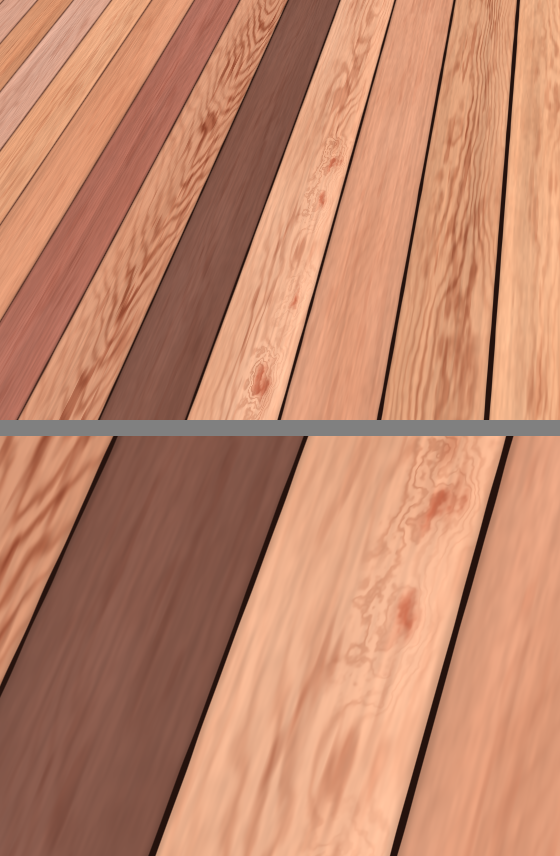
Top: the whole. Bottom: its middle third, enlarged.
Give the GLSL for this texture, as a WebGL 2 fragment shader.

```glsl
#version 300 es
precision highp float;
// Cedar deck boards running toward a vanishing point above the canvas.
// Each pixel is projected to board space (across, along); every board then gets
// its own tint, streaks, ring figure and flecks, with dark seams between boards.
uniform vec2 u_resolution;
out vec4 fragColor;

const float TAU = 6.2831853;
const vec2 VANISH = vec2(1.3455, 1.46);  // x, and height above the top edge
const vec3 SEAM_NEAR = vec3(0.14, 0.07, 0.05);
const vec3 SEAM_FAR = vec3(0.38, 0.22, 0.17);
const vec3 RING_TINT = vec3(0.76, 0.60, 0.53);
const vec3 FLECK_TINT = vec3(0.80, 0.64, 0.58);
const vec3 KNOT_TINT = vec3(0.84, 0.62, 0.56);

// Board tints from right to left
const vec3 TINTS[13] = vec3[13](
  vec3(0.93, 0.69, 0.53), vec3(0.89, 0.65, 0.50), vec3(0.88, 0.62, 0.49),
  vec3(0.95, 0.71, 0.57), vec3(0.51, 0.335, 0.28), vec3(0.84, 0.59, 0.46),
  vec3(0.71, 0.44, 0.37), vec3(0.86, 0.59, 0.45), vec3(0.92, 0.66, 0.50),
  vec3(0.87, 0.66, 0.57), vec3(0.85, 0.59, 0.44), vec3(0.85, 0.64, 0.55),
  vec3(0.84, 0.61, 0.50));

// Ring figure per board: strength, and amount of pointed arches
const vec2 FIGURES[13] = vec2[13](
  vec2(0.32, 0.3), vec2(0.62, 0.0), vec2(0.10, 0.0), vec2(0.42, 0.0),
  vec2(0.15, 0.0), vec2(0.80, 0.8), vec2(0.15, 0.0), vec2(0.10, 0.0),
  vec2(0.22, 0.0), vec2(0.20, 0.0), vec2(0.15, 0.0), vec2(0.15, 0.0),
  vec2(0.10, 0.0));

float hash(vec2 p) {
  vec3 q = fract(vec3(p.xyx) * 0.1031);
  q += dot(q, q.yzx + 33.33);
  return fract((q.x + q.y) * q.z);
}

float noise(vec2 p) {
  vec2 i = floor(p), f = fract(p);
  f = f * f * (3.0 - 2.0 * f);
  return mix(mix(hash(i), hash(i + vec2(1, 0)), f.x),
             mix(hash(i + vec2(0, 1)), hash(i + vec2(1, 1)), f.x), f.y);
}

float fbm(vec2 p) {
  float sum = 0.0, amp = 0.5;
  for (int k = 0; k < 4; k++) {
    sum += amp * noise(p);
    p = p * 2.03 + 17.1;
    amp *= 0.5;
  }
  return sum;
}

// Canvas point to (board number and fraction, distance along the board)
vec2 toBoardSpace(vec2 p) {
  float scale = 1.0 + (1.0 - p.y) / VANISH.y;
  float topX = VANISH.x + (p.x - VANISH.x) / scale;
  float d = 1.2344 - topX;
  return vec2(d / (0.1576 - 0.0377 * d), 12.0 / scale);
}

// Row of knots along one board: x = ring bulge, y = stained core
vec2 knots(vec2 b) {
  vec2 sum = vec2(0.0);
  vec2 warp = vec2(fbm(b * 8.0), fbm(b * 8.0 + 40.0)) - 0.47;
  for (int k = 0; k < 4; k++) {
    float j = float(k);
    vec2 center = vec2(0.25 + 0.05 * sin(j * 2.4), 9.5 - 0.66 * j + 0.2 * sin(j * 1.9));
    vec2 q = (b - center) / vec2(0.15, 0.24) + 1.5 * warp;
    float r2 = dot(q, q);
    sum += vec2(exp(-1.2 * r2), exp(-9.0 * r2));
  }
  return sum;
}

// Growth rings as contour lines of a stretched, warped height field
float rings(vec2 b, float seed, float arch, float bulge) {
  float field = 10.0 * noise(vec2(b.x * 1.8 + seed, b.y * 0.42)) + 9.0 * b.x;
  float dx = b.x - 0.28 - 0.15 * (noise(vec2(b.y * 0.8, seed)) - 0.5);
  float points = 4.5 * b.y - 11.0 * sqrt(dx * dx + 0.002);
  float h = mix(field, points, arch) + 4.0 * bulge;
  h += 2.4 * fbm(vec2(b.x * 5.0 + seed, b.y * 1.9));
  float wave = 0.5 + 0.5 * sin(TAU * h);
  return wave * wave;
}

// Short reddish dashes along the fibres
float flecks(vec2 b, float seed) {
  float n = noise(vec2(b.x * 15.0 + seed, b.y * 2.6)) * 0.65
          + noise(vec2(b.x * 34.0, b.y * 6.0 + seed)) * 0.35;
  return smoothstep(0.56, 0.80, n);
}

vec3 wood(vec2 b, float board) {
  float seed = board * 17.3 + 60.0;
  int id = clamp(int(board) + 1, 0, 12);
  vec2 figure = FIGURES[id];
  vec2 knot = id == 3 ? knots(b) : vec2(0.0);

  // Tint with broad bands, fine fibres and soft blotches
  float band = noise(vec2(b.x * 6.0 + seed, b.y * 0.12)) - 0.5;
  float fibre = noise(vec2(b.x * 38.0 + seed, b.y * 0.9)) - 0.5;
  float blotch = fbm(vec2(b.x * 1.6 + seed, b.y * 0.8)) - 0.47;
  float fuzz = noise(vec2(b.x * 60.0, b.y * 14.0) + seed) - 0.5;
  vec3 col = TINTS[id] * (1.0 + 0.10 * band + 0.08 * fibre + 0.08 * blotch + 0.05 * fuzz);
  col *= 1.0 + blotch * vec3(0.0, 0.08, 0.14);

  // Rings are strongest in a wandering strip inside the board
  float middle = mix(0.5, 0.30, figure.y) + 0.2 * (noise(vec2(b.y * 0.5, seed)) - 0.5);
  float strip = 1.0 - smoothstep(0.12, 0.44, abs(b.x - middle));
  float wear = 0.25 + 1.1 * noise(vec2(b.x * 6.0, b.y * 1.8) + seed);
  float ring = rings(b, seed, figure.y, knot.x) * figure.x * wear;
  col *= mix(vec3(1.0), RING_TINT, clamp(ring * mix(0.35, 1.0, strip), 0.0, 1.0));
  float fleck = flecks(b, seed) * mix(0.12, 1.0, strip * figure.x);
  col *= mix(vec3(1.0), FLECK_TINT, fleck);
  return col * mix(vec3(1.0), KNOT_TINT, min(knot.y, 1.0));
}

void main() {
  vec2 p = gl_FragCoord.xy / u_resolution.y;
  vec2 b = toBoardSpace(p);
  float board = floor(b.x), across = b.x - board;
  vec3 col = wood(vec2(across, b.y), board);

  // Rounded edges, then the seam itself
  float edge = min(across, 1.0 - across);
  float aa = 0.7 * fwidth(b.x);
  col *= 1.0 - 0.15 * (1.0 - smoothstep(0.01, 0.06, edge));
  float nearby = exp(-0.5 * max(b.x, 0.0));
  float rough = noise(vec2(b.y * 6.0, floor(b.x + 0.5) * 9.0)) - 0.5;
  float halfWidth = 0.010 + 0.015 * nearby + 0.006 * rough;
  float seam = 1.0 - smoothstep(halfWidth - aa, halfWidth + aa, edge);
  col = mix(col, mix(SEAM_FAR, SEAM_NEAR, smoothstep(0.01, 0.15, nearby)), seam);
  fragColor = vec4(clamp(col, 0.0, 1.0), 1.0);
}
```
